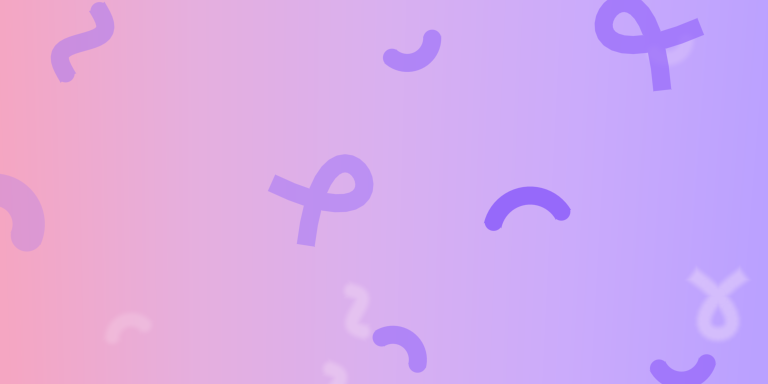
Write a Shadertoy shader that draws this background.

```glsl
const int ARC = 0, WAVE = 1, LOOP = 2;
const int SEGMENTS = 24;
const float QUARTER_TURN = 1.5708;

// Smooth sweep from rose to periwinkle
vec3 backdrop(vec2 uv) {
    vec3 stops[5] = vec3[5](
        vec3(0.96, 0.65, 0.76), vec3(0.90, 0.685, 0.87), vec3(0.85, 0.69, 0.94),
        vec3(0.795, 0.67, 0.985), vec3(0.73, 0.63, 1.0));
    float tilt = 0.06 * (0.5 - uv.y) * (uv.x - 0.3);
    float t = clamp(uv.x + tilt, 0.0, 0.9999) * 4.0;
    int k = int(t);
    return mix(stops[k], stops[k + 1], fract(t));
}

vec2 rotate(vec2 p, float angle) {
    float c = cos(angle), s = sin(angle);
    return vec2(c * p.x - s * p.y, s * p.x + c * p.y);
}

// Unit centre line of a ribbon, t from -1 to 1
vec2 centreLine(int kind, float t) {
    if (kind == ARC) return vec2(sin(1.2 * t), cos(1.2 * t) - 0.7);
    if (kind == WAVE) return vec2(0.42 * sin(2.0 * QUARTER_TURN * t), t);
    float w = 1.25 * t;
    return (1.0 - w * w) * vec2(1.05, w);
}

// Distance to a straight strip with flat ends
float strip(vec2 p, vec2 a, vec2 b, float halfWidth) {
    float len = length(b - a);
    vec2 dir = (b - a) / len;
    vec2 q = p - 0.5 * (a + b);
    float along = abs(dot(q, dir)) - 0.5 * len;
    float across = abs(dot(q, vec2(-dir.y, dir.x))) - halfWidth;
    return max(along, across);
}

// Coverage of a curved ribbon: strips joined by discs
float ribbon(vec2 p, int kind, float size, float angle, float halfWidth, float soft) {
    if (length(p) > 1.2 * size + 2.0 * halfWidth) return 0.0;
    p = rotate(p, -angle);
    float d = 1.0;
    vec2 a = size * centreLine(kind, -1.0);
    for (int i = 1; i <= SEGMENTS; i++) {
        vec2 b = size * centreLine(kind, 2.0 * float(i) / float(SEGMENTS) - 1.0);
        d = min(d, strip(p, a, b, halfWidth));
        if (i < SEGMENTS) d = min(d, length(p - b) - halfWidth);
        a = b;
    }
    return 1.0 - smoothstep(-soft, soft, d);
}

// Pale, out of focus ribbons in widening pairs
vec3 paleLayer(vec3 colour, vec2 p) {
    int kinds[5] = int[5](ARC, WAVE, WAVE, ARC, LOOP);
    float sizes[5] = float[5](0.05, 0.06, 0.06, 0.05, 0.095);
    float angles[5] = float[5](0.35, 0.3, 0.4, 3.5, -1.57);
    float strengths[5] = float[5](0.2, 0.28, 0.28, 0.2, 0.34);
    vec3 blush = vec3(1.0, 0.94, 0.97);
    for (int i = 0; i < 5; i++) {
        float pair = float((i + 1) / 2);
        bool lower = i % 2 == 0;
        float x = 0.33 + pair * (0.4 + 0.17 * pair + (lower ? 0.03 : -0.03));
        float y = lower ? 0.15 + 0.04 * pair : 0.88 * (pair - 1.0) - 0.015;
        float cover = ribbon(p - vec2(x, y), kinds[i], sizes[i], angles[i], 0.018, 0.011);
        colour = mix(colour, blush, strengths[i] * cover);
    }
    return colour;
}

// Crisp violet ribbons in three staggered rows
vec3 violetLayer(vec3 colour, vec2 p, float soft) {
    int kinds[9] = int[9](WAVE, ARC, LOOP, ARC, LOOP, ARC, ARC, ARC, ARC);
    float sizes[9] = float[9](0.1, 0.065, 0.138, 0.09, 0.132, 0.1, 0.07, 0.065, 0.07);
    float angles[9] = float[9](-0.38, -2.7, 2.6, -0.8, 0.5, 0.15, 0.0, -0.63, 3.25);
    float strengths[9] = float[9](0.42, 0.6, 0.7, 0.24, 0.45, 1.0, 0.0, 0.6, 0.75);
    vec3 starts = vec3(0.215, 0.03, 0.08);
    vec3 spacings = vec3(0.745, 0.67, 0.85);
    vec3 violet = vec3(0.59, 0.41, 0.98);
    for (int i = 0; i < 9; i++) {
        int row = i / 3;
        float r = float(row), column = float(i % 3);
        vec2 centre = vec2(starts[row] + spacings[row] * column, 0.89 - 0.43 * r);
        centre += sin(QUARTER_TURN * column) * vec2(0.12, 0.05 * (r - 0.6));
        float halfWidth = i == 3 ? 0.042 : 0.0235;
        float cover = ribbon(p - centre, kinds[i], sizes[i], angles[i], halfWidth, soft);
        colour = mix(colour, violet, strengths[i] * cover);
    }
    return colour;
}

void mainImage(out vec4 fragColor, in vec2 fragCoord) {
    vec2 p = fragCoord / iResolution.y;
    vec3 colour = backdrop(fragCoord / iResolution.xy);
    colour = paleLayer(colour, p);
    colour = violetLayer(colour, p, 0.75 / iResolution.y);
    fragColor = vec4(colour, 1.0);
}
```
